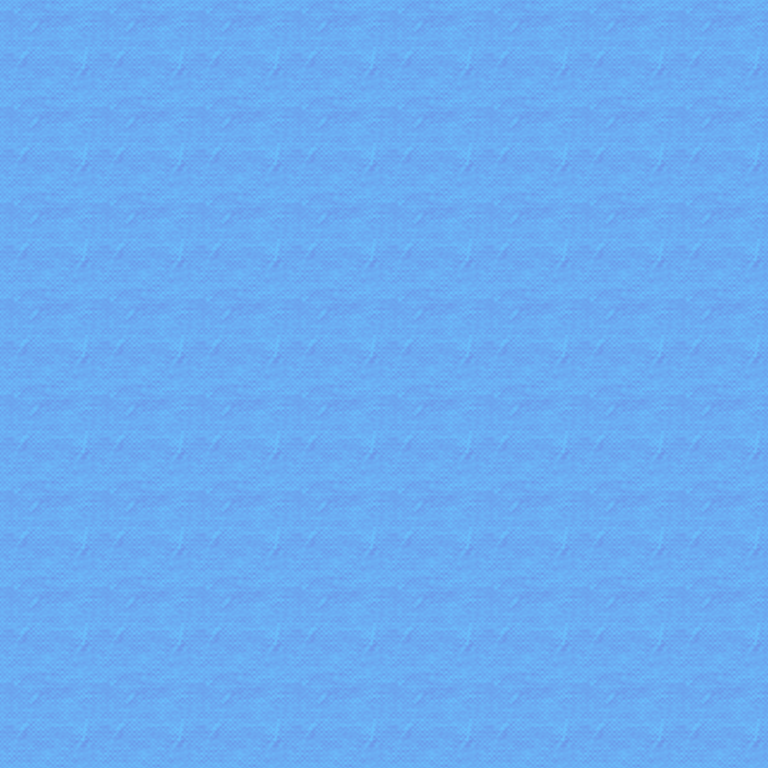
A WebGL 2 fragment shader for this texture:

```glsl
#version 300 es
precision highp float;
// Soft blue woven cloth with streaky shading and small slanted creases, repeated 8 by 8.

#define REPEATS 8.0
#define WEAVE 20.0
#define WEAVE_DEPTH 0.36
#define STREAK_DEPTH 0.85
#define BAND_DEPTH 0.09
#define CREASE_WIDTH 0.016
#define CREASE_DEPTH 0.62
#define MEAN_TONE 0.61
#define SHADE vec3(0.42, 0.60, 0.91)
#define LIGHT vec3(0.42, 0.72, 0.97)

uniform vec2 u_resolution;
out vec4 fragColor;

const float TAU = 6.2831853;
const int CREASES = 7;

// Ends of each crease inside one repeat: upper xy, lower xy
const vec4 creaseEnds[CREASES] = vec4[](
    vec4(0.90, 0.50, 0.87, 0.30),
    vec4(0.87, 0.30, 0.81, 0.23),
    vec4(0.40, 0.78, 0.32, 0.69),
    vec4(0.28, 0.46, 0.23, 0.41),
    vec4(0.22, 0.40, 0.16, 0.28),
    vec4(0.20, 0.90, 0.16, 0.88),
    vec4(0.93, 0.26, 0.92, 0.24));
const float creaseStrength[CREASES] = float[](0.6, 1.0, 0.9, 0.9, 0.4, 0.9, 0.7);

float hash(vec2 p) {
    uvec2 q = uvec2(p) * uvec2(1597u, 3571u);
    uint n = (q.x ^ (q.y << 7)) * 277803737u;
    n = (n ^ (n >> 15)) * 668265263u;
    n ^= n >> 13;
    return float(n & 65535u) / 65536.0;
}

float gradientDot(vec2 corner, vec2 offset, vec2 period, float seed) {
    float angle = TAU * hash(mod(corner, period) + seed);
    return dot(vec2(cos(angle), sin(angle)), offset);
}

// Gradient noise that wraps after one repeat
float noise(vec2 cell, vec2 period, float seed) {
    vec2 p = cell * period;
    vec2 i = floor(p), f = p - i;
    vec2 s = f * f * f * (f * (f * 6.0 - 15.0) + 10.0);
    float a = gradientDot(i, f, period, seed);
    float b = gradientDot(i + vec2(1, 0), f - vec2(1, 0), period, seed);
    float c = gradientDot(i + vec2(0, 1), f - vec2(0, 1), period, seed);
    float d = gradientDot(i + vec2(1, 1), f - vec2(1, 1), period, seed);
    return mix(mix(a, b, s.x), mix(c, d, s.x), s.y);
}

// Soft ridge along a segment, wrapped at the edges of the repeat
float ridge(vec2 cell, vec4 ends, float width) {
    vec2 axis = 0.5 * (ends.xy - ends.zw);
    vec2 p = cell - 0.5 * (ends.xy + ends.zw);
    p -= round(p);
    float along = clamp(dot(p, axis) / dot(axis, axis), -1.0, 1.0);
    vec2 away = (p - axis * along) / width;
    return exp(-dot(away, away));
}

// Bright creases, each with a soft shadow to its lower right
float creases(vec2 cell) {
    float sum = 0.0;
    for (int i = 0; i < CREASES; i++) {
        float lit = ridge(cell, creaseEnds[i], CREASE_WIDTH);
        float shadow = ridge(cell - vec2(0.042, -0.015), creaseEnds[i], CREASE_WIDTH * 1.6);
        sum += creaseStrength[i] * (lit - 0.45 * shadow);
    }
    return sum;
}

// Long sideways streaks from coarse to fine, ending in short thread flecks
float streaks(vec2 cell) {
    return 0.34 * noise(cell, vec2(3, 8), 11.0)
         + 0.38 * noise(cell, vec2(5, 17), 47.0)
         + 0.36 * noise(cell, vec2(11, 25), 83.0)
         + 0.42 * noise(cell, vec2(21, 31), 151.0);
}

// Checkered threads, faded out where the canvas is too small to hold them
float weave(vec2 cell) {
    vec2 wave = cos(TAU * WEAVE * cell);
    vec2 fade = smoothstep(2.0, 3.0, u_resolution / (REPEATS * WEAVE));
    float wear = 0.8 + 1.1 * noise(cell, vec2(4, 9), 131.0);
    return (wave.x * wave.y + 0.25 * wave.y) * fade.x * fade.y * wear;
}

void main() {
    vec2 cell = fract(gl_FragCoord.xy / u_resolution * REPEATS);
    float bands = cos(2.0 * TAU * (cell.y - 0.05));

    float tone = MEAN_TONE
               + BAND_DEPTH * bands
               + STREAK_DEPTH * streaks(cell)
               + WEAVE_DEPTH * weave(cell)
               + CREASE_DEPTH * creases(cell);

    fragColor = vec4(mix(SHADE, LIGHT, clamp(tone, -0.2, 1.25)), 1.0);
}
```
